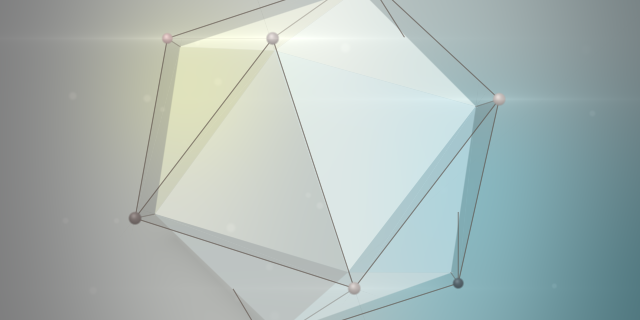
Reproduce this background procedurally as a Shadertoy shader.

```glsl
// Corner order: upper left, front top, right, left, front bottom, lower right, top, bottom
const vec2 NODES[8] = vec2[8](vec2(0.523, 0.880), vec2(0.852, 0.880), vec2(1.560, 0.690), vec2(0.422, 0.318),
    vec2(1.107, 0.099), vec2(1.432, 0.115), vec2(1.138, 1.082), vec2(0.832, -0.077));
const vec2 CORNERS[8] = vec2[8](vec2(0.563, 0.854), vec2(0.858, 0.842), vec2(1.487, 0.667), vec2(0.484, 0.331),
    vec2(1.088, 0.149), vec2(1.409, 0.148), vec2(1.120, 1.035), vec2(0.872, -0.042));
const ivec2 EDGES[12] = ivec2[12](ivec2(0, 3), ivec2(1, 3), ivec2(1, 4), ivec2(2, 4), ivec2(2, 5), ivec2(3, 4),
    ivec2(0, 1), ivec2(0, 6), ivec2(1, 6), ivec2(2, 6), ivec2(5, 7), ivec2(4, 7));
const ivec3 FACES[8] = ivec3[8](ivec3(0, 1, 3), ivec3(1, 3, 4), ivec3(0, 6, 1), ivec3(6, 1, 2),
    ivec3(1, 2, 4), ivec3(2, 4, 5), ivec3(3, 4, 7), ivec3(4, 5, 7));
const vec3 FACE_COLORS[8] = vec3[8](vec3(0.82, 0.83, 0.77), vec3(0.84, 0.85, 0.82),
    vec3(0.88, 0.89, 0.85), vec3(0.89, 0.91, 0.89), vec3(0.865, 0.905, 0.90),
    vec3(0.76, 0.84, 0.85), vec3(0.74, 0.765, 0.76), vec3(0.80, 0.85, 0.85));

float hash(vec2 p) {
    vec3 q = fract(p.xyx * vec3(0.1031, 0.1030, 0.0973));
    q += dot(q, q.yzx + 33.33);
    return fract((q.x + q.y) * q.z);
}

float cross2(vec2 a, vec2 b) { return a.x * b.y - a.y * b.x; }

float glow(vec2 d, float spread) { return exp(-dot(d, d) / spread); }

float segmentDistance(vec2 p, vec2 a, vec2 b) {
    vec2 ab = b - a;
    return length(p - a - ab * clamp(dot(p - a, ab) / dot(ab, ab), 0.0, 1.0));
}

float triangleMask(vec2 p, vec2 a, vec2 b, vec2 c, float px) {
    float turn = sign(cross2(b - a, c - a));
    float inside = min(cross2(normalize(b - a), p - a) * turn,
        min(cross2(normalize(c - b), p - b) * turn, cross2(normalize(a - c), p - c) * turn));
    return smoothstep(-px, 0.7 * px, inside);
}

void drawWire(inout vec3 color, vec2 p, vec2 a, vec2 b, float strength, float px) {
    float line = 1.0 - smoothstep(0.0, 0.0005 + px, segmentDistance(p, a, b));
    color = mix(color, vec3(0.36, 0.31, 0.28), line * strength);
}

float streak(vec2 p, vec2 center, float reach) {
    vec2 d = abs(p - center);
    return exp(-d.x / reach) * (0.35 * exp(-d.y / 0.007) + 0.5 * exp(-d.y / 0.03));
}

void mainImage(out vec4 fragColor, in vec2 fragCoord) {
    vec2 p = fragCoord / iResolution.y;
    float px = 1.0 / iResolution.y;

    // Grey to teal backdrop with a wide central light
    vec3 teal = mix(vec3(0.27, 0.42, 0.45), vec3(0.43, 0.47, 0.48), smoothstep(0.05, 0.95, p.y));
    vec3 color = mix(vec3(0.46, 0.46, 0.465), teal, smoothstep(0.7, 1.75, p.x));
    vec3 coolLight = mix(vec3(0.59, 0.76, 0.79), vec3(0.70, 0.76, 0.76), smoothstep(0.4, 1.0, p.y));
    vec3 light = mix(vec3(0.76, 0.77, 0.755), coolLight, smoothstep(0.7, 1.5, p.x));
    vec2 fromCenter = (p - vec2(1.02, 0.55)) * vec2(1.0, 0.62);
    color = mix(color, light, exp(-pow(length(fromCenter) / 0.86, 3.4)));

    // Soft shade behind the lower left and right rims
    color *= 1.0 - 0.09 * exp(-segmentDistance(p, vec2(0.55, 0.25), vec2(0.80, 0.0)) / 0.06);
    color *= 1.0 - 0.03 * exp(-segmentDistance(p, CORNERS[2], CORNERS[5]) / 0.06);

    // Solid faces
    for (int i = 0; i < 8; i++) {
        ivec3 f = FACES[i];
        float mask = triangleMask(p, CORNERS[f.x], CORNERS[f.y], CORNERS[f.z], px);
        vec3 tint = FACE_COLORS[i] + vec3(-0.07, -0.025, -0.005) * smoothstep(1.0, 1.55, p.x);
        if (i == 1) tint -= vec3(0.08, 0.06, 0.04) * smoothstep(0.55, 1.15, p.x + 0.25 * (0.5 - p.y));
        color = mix(color, tint, mask);
    }

    // Glassy bands joining the solid edges to the wires
    for (int i = 0; i < 12; i++) {
        ivec2 e = EDGES[i];
        vec2 a = NODES[e.x], b = NODES[e.y], c = CORNERS[e.x], d = CORNERS[e.y];
        float band = max(triangleMask(p, a, b, c, px), triangleMask(p, b, c, d, px));
        bool lit = e.y >= 6 || e.x + e.y == 1;
        color *= 1.0 - band * (lit ? 0.01 : (i == 1 ? 0.035 : 0.06));
    }

    // Warm, white and cool glows
    color += vec3(0.055, 0.055, -0.035) * glow(p - vec2(0.58, 0.73), 0.075);
    color += 0.03 * glow(p - vec2(0.95, 0.92), 0.05);
    color += vec3(-0.015, 0.01, 0.015) * glow(p - vec2(1.45, 0.40), 0.08);

    // Wires, with short stubs into the solid
    for (int i = 0; i < 12; i++) {
        float strength = i == 6 ? 0.10 : (i == 8 || i == 11 ? 0.30 : 0.62);
        drawWire(color, p, NODES[EDGES[i].x], NODES[EDGES[i].y], strength, px);
    }
    for (int i = 0; i < 6; i++)
        if (i != 1 && i != 4) drawWire(color, p, NODES[i], CORNERS[i], 0.35, px);
    drawWire(color, p, NODES[6], vec2(1.263, 0.885), 0.6, px);
    drawWire(color, p, NODES[5], vec2(1.432, 0.336), 0.55, px);
    drawWire(color, p, NODES[7], vec2(0.729, 0.096), 0.6, px);

    // Scattered dust lights
    for (int i = 0; i < 22; i++) {
        float k = float(i) + 1.0;
        vec2 spot = vec2(2.0 * hash(vec2(k, 3.7)), hash(vec2(k, 9.2)));
        float radius = mix(0.010, 0.022, hash(vec2(k, 17.4)));
        float disc = 1.0 - smoothstep(0.3 * radius, radius, length(p - spot));
        color += vec3(0.04, 0.035, 0.035) * disc * hash(vec2(k, 28.1));
    }

    // Shaded beads at the visible joints
    for (int i = 0; i < 6; i++) {
        float radius = i == 0 || i == 5 ? 0.017 : 0.020;
        vec2 q = (p - NODES[i]) / radius;
        vec3 tint = i == 3 ? vec3(0.50, 0.46, 0.45) : (i == 5 ? vec3(0.34, 0.40, 0.43) : vec3(0.74, 0.71, 0.70));
        if (i == 0) tint = vec3(0.76, 0.66, 0.65);
        tint *= 0.96 + 0.10 * q.y - 0.10 * dot(q, q);
        tint += 0.12 * glow(q - vec2(-0.2, 0.35), 0.17);
        color = mix(color, tint, 1.0 - smoothstep(1.0 - 1.5 * px / radius, 1.0 + px / radius, length(q)));
    }

    // Horizontal lens streaks
    float flare = 0.09 * streak(p, NODES[0], 0.35) + 0.10 * streak(p, NODES[1], 0.22)
        + 0.09 * streak(p, NODES[2], 0.28) + 0.04 * streak(p, NODES[4], 0.35);
    color += flare * vec3(1.0, 0.98, 0.96);
    fragColor = vec4(clamp(color, 0.0, 1.0), 1.0);
}
```
